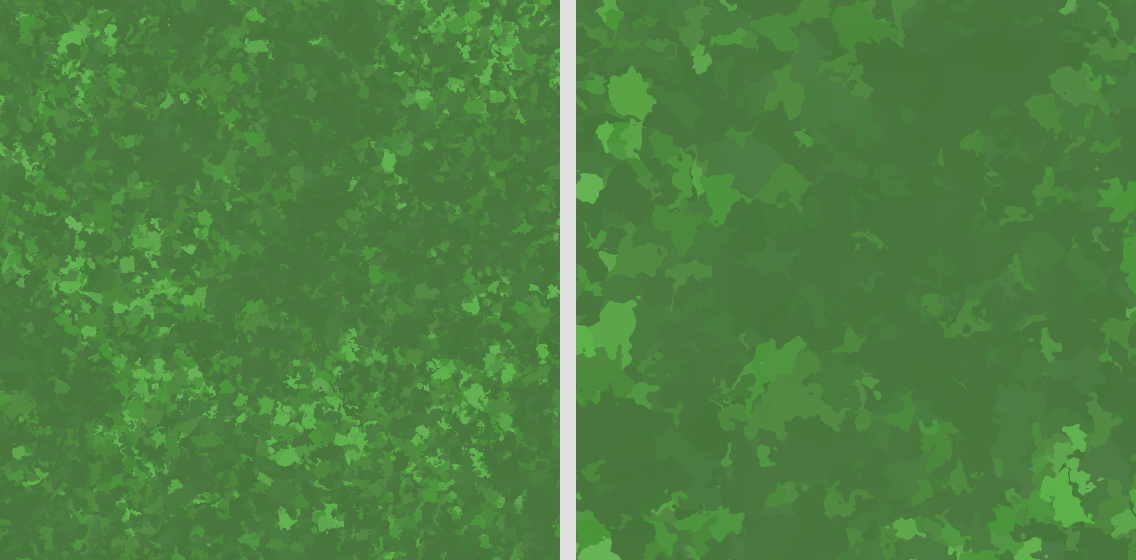
Left: the whole. Right: its middle third, enlarged.
This texture is drawn by a WebGL 1 fragment shader. Its source:

```glsl
precision highp float;
// Mottled foliage: flat ragged flecks of bright green over a deep green ground.
// Two sizes of Voronoi cells are warped by fine noise, and each cell takes one
// palette tone from its own hash plus a clustering noise.
uniform vec2 u_resolution;

float hash(vec2 p) {
  return fract(sin(dot(p, vec2(127.1, 311.7))) * 43758.5453);
}

vec2 hash2(vec2 p) {
  return vec2(hash(p), hash(p + 47.3));
}

float noise(vec2 p) {
  vec2 i = floor(p), f = fract(p);
  f = f * f * (3.0 - 2.0 * f);
  return mix(mix(hash(i), hash(i + vec2(1.0, 0.0)), f.x),
             mix(hash(i + vec2(0.0, 1.0)), hash(i + 1.0), f.x), f.y);
}

vec2 noise2(vec2 p) {
  return vec2(noise(p), noise(p + 31.7)) - 0.5;
}

// Centre of the nearest scattered cell, in canvas units
vec2 cellCentre(vec2 p, float scale) {
  vec2 base = floor(p * scale), nearest = base;
  float best = 9.0;
  for (int y = -1; y <= 1; y++) {
    for (int x = -1; x <= 1; x++) {
      vec2 id = base + vec2(float(x), float(y));
      vec2 centre = id + hash2(id + scale);
      vec2 d = centre - p * scale;
      if (dot(d, d) < best) {
        best = dot(d, d);
        nearest = centre;
      }
    }
  }
  return nearest / scale;
}

// Palette by rank: thresholds set the share of each green
vec3 leafTone(float rank) {
  vec3 c = vec3(0.285, 0.467, 0.24);
  c = mix(c, vec3(0.29, 0.49, 0.25), step(0.43, rank));
  c = mix(c, vec3(0.31, 0.54, 0.25), step(0.67, rank));
  c = mix(c, vec3(0.31, 0.59, 0.25), step(0.89, rank));
  c = mix(c, vec3(0.36, 0.65, 0.29), step(0.97, rank));
  return mix(c, vec3(0.38, 0.70, 0.31), step(1.05, rank));
}

vec3 foliage(vec2 p) {
  // Ragged outlines
  vec2 q = p + 0.013 * noise2(p * 58.0) + 0.009 * noise2(p * 170.0)
             + 0.004 * noise2(p * 380.0);

  // Broad flecks, half of them broken into small ones
  vec2 centre = cellCentre(q, 50.0);
  if (hash(centre * 83.0) < 0.5) centre = cellCentre(q, 98.0);

  // Clusters of bright flecks
  float cluster = 0.45 * noise(centre * 7.0) + 0.55 * noise(centre * 27.0 + 9.0);
  float rank = hash(centre * 91.0 + 5.0) + 1.1 * (cluster - 0.5);

  // Slight shift between grey and vivid greens
  float tint = hash(centre * 67.0 + 2.0) - 0.5;
  float strength = smoothstep(0.3, 0.9, rank);
  return leafTone(rank) + tint * mix(0.01, 0.05, strength) * vec3(0.8, 0.1, 1.0)
       + 0.012 * (noise(p * 22.0) - 0.5);
}

void main() {
  // Four samples per pixel smooth the edges
  vec3 color = vec3(0.0);
  for (int y = 0; y < 2; y++) {
    for (int x = 0; x < 2; x++) {
      vec2 offset = vec2(float(x), float(y)) * 0.5 - 0.25;
      color += foliage((gl_FragCoord.xy + offset) / u_resolution.y);
    }
  }
  gl_FragColor = vec4(color / 4.0, 1.0);
}
```
